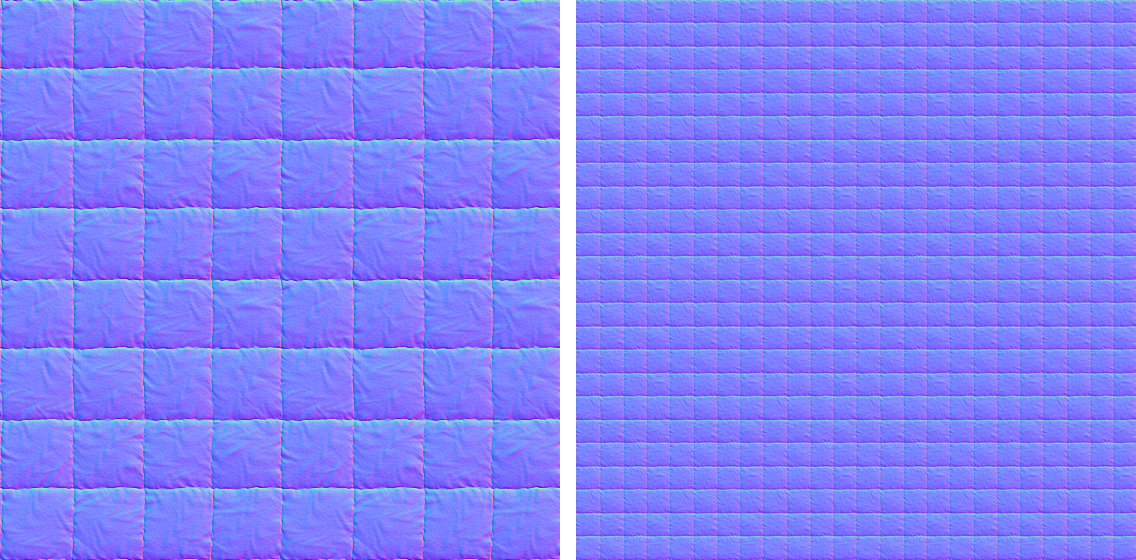
Left: one tile. Right: repeated 3 by 3.
This texture map is drawn by a Shadertoy shader. Its source:

```glsl
// Tangent-space normal map of a puffy quilted fabric, eight by eight stitched squares.
const float TAU = 6.2831853;
const float PERIOD = 4.0; // squares before the creases repeat

vec2 hash2(vec2 p) {
    return fract(sin(vec2(dot(p, vec2(127.1, 311.7)), dot(p, vec2(269.5, 183.3)))) * 43758.5);
}

// Wrapping one-dimensional noise, centred on zero
float lineNoise(float x, float wrap, float id) {
    float i = floor(x), f = fract(x);
    float a = hash2(vec2(mod(i, wrap), id)).x;
    float b = hash2(vec2(mod(i + 1.0, wrap), id)).x;
    return mix(a, b, f * f * (3.0 - 2.0 * f)) - 0.5;
}

// Distance to the nearest wrapping feature point
float cellular(vec2 p, float wrap) {
    vec2 i = floor(p), f = fract(p);
    float nearest = 2.0;
    for (int y = -1; y <= 1; y++)
        for (int x = -1; x <= 1; x++) {
            vec2 o = vec2(x, y);
            nearest = min(nearest, length(o + hash2(mod(i + o, wrap)) - f));
        }
    return nearest;
}

// Gathers running away from one side of a seam
float pucker(float along, float d, float id) {
    float s = along + 0.8 * d * sin(TAU * along / PERIOD * 3.0 + id);
    float fine = 0.016 * lineNoise(s * 26.0, 26.0 * PERIOD, id) * exp(-d / 0.045);
    float wide = 0.030 * lineNoise(s * 11.0, 11.0 * PERIOD, id + 50.0) * exp(-d / 0.11);
    return (fine + wide) * smoothstep(0.0, 0.02, d);
}

// Bent creases scattered inside one square
float creases(vec2 f, vec2 cell) {
    float h = 0.0;
    for (int i = 0; i < 8; i++) {
        vec2 centre = hash2(cell + 7.3 * float(i));
        vec2 rnd = hash2(cell + 7.3 * float(i) + 31.7);
        float angle = TAU * (rnd.x * 0.4 - 0.2);
        vec2 axis = vec2(cos(angle), sin(angle));
        vec2 r = f - centre;
        r = vec2(dot(r, axis), dot(r, vec2(-axis.y, axis.x)));
        r.y += 0.025 * sin(r.x * 9.0 + rnd.y * TAU);
        float width = mix(0.018, 0.06, rnd.y * rnd.y);
        float depth = width * 0.5 * (fract(rnd.x * 17.0) - 0.45);
        h += depth * exp(-r.y * r.y / (width * width) - r.x * r.x / 0.03);
    }
    vec2 edge = min(f, 1.0 - f);
    return h * smoothstep(0.0, 0.05, min(edge.x, edge.y));
}

float quiltHeight(vec2 p) {
    // Slightly crooked seams
    float w = TAU / PERIOD;
    vec2 q = p + 0.010 * sin(w * p.yx * vec2(3.0, 4.0) + vec2(1.0, 0.4))
               + 0.018 * sin(w * p * vec2(1.0, 2.0) + vec2(2.0, 0.7));
    q += 0.016 * vec2(lineNoise(p.y * 16.0, 16.0 * PERIOD, 71.0),
                      lineNoise(p.x * 16.0, 16.0 * PERIOD, 72.0));
    vec2 f = fract(q), cell = mod(floor(q), PERIOD);

    // Stuffed profile, with a soft lower flank and a sharp upper one
    float h = -0.09 * (f.x - 0.5) * (f.x - 0.5) - 0.135 * (f.y - 0.5) * (f.y - 0.5);
    h -= 0.013 * (exp(-f.x / 0.035) + exp((f.x - 1.0) / 0.035));
    h -= 0.032 * (exp(-f.y / 0.075) + exp((f.y - 1.0) / 0.035));

    // Stitched groove, unevenly pulled
    vec2 d = min(f, 1.0 - f);
    vec2 line = floor(q + 0.5);
    vec2 pull = vec2(lineNoise(q.y * 24.0, 24.0 * PERIOD, mod(line.x, PERIOD) + 80.0),
                     lineNoise(q.x * 24.0, 24.0 * PERIOD, mod(line.y, PERIOD) + 90.0));
    h -= dot(0.005 + 0.015 * pull, exp(-d * d / 0.0002));

    // Gathers on all four sides
    h += pucker(q.y, f.x, cell.x) + pucker(q.y, 1.0 - f.x, cell.x + 10.0);
    h += pucker(q.x, f.y, cell.y + 20.0) + pucker(q.x, 1.0 - f.y, cell.y + 30.0);

    // Creases, broad sag, fine rumples and woven grain
    h += creases(f, cell);
    float sway = sin(w * (3.0 * p.x + 2.0 * p.y) + 1.5 * sin(w * (2.0 * p.y - p.x)));
    float swirl = sin(w * (5.0 * p.x - 7.0 * p.y) + 2.0 * sway);
    h += 0.006 * sway + 0.002 * swirl;
    h += 0.002 * (1.0 + swirl) * sin(w * (13.0 * p.x + 8.0 * p.y) + 2.5 * swirl + 2.0 * sway);
    h += 0.003 * cellular(p * 22.0, 22.0 * PERIOD);
    return h;
}

void mainImage(out vec4 fragColor, in vec2 fragCoord) {
    vec2 p = fragCoord / iResolution.xy * 8.0 - vec2(0.04, 0.01);

    // Surface slope by central differences
    vec2 e = vec2(0.006, 0.0);
    vec2 slope = vec2(quiltHeight(p + e.xy) - quiltHeight(p - e.xy),
                      quiltHeight(p + e.yx) - quiltHeight(p - e.yx)) / (2.0 * e.x);
    vec3 normal = normalize(vec3(-slope, 1.0));
    fragColor = vec4(normal * 0.5 + 0.5, 1.0);
}
```
